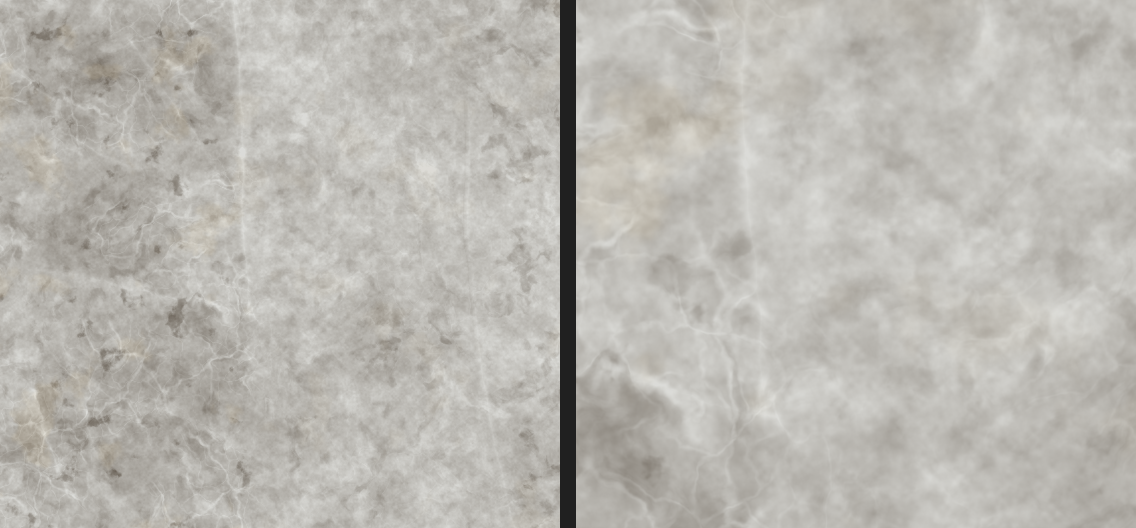
Left, the full canvas; right, a detail of the centre.
Give the GLSL for this texture, as a Shadertoy shader.

```glsl
// Polished pale grey marble: veined dark clasts on the left, cloudy slabs with fine seams on the right.

float hash(vec2 p) {
    return fract(sin(dot(p, vec2(127.1, 311.7))) * 43758.5453);
}

float noise(vec2 p) {
    vec2 i = floor(p), f = fract(p);
    f = f * f * (3.0 - 2.0 * f);
    return mix(mix(hash(i), hash(i + vec2(1, 0)), f.x),
               mix(hash(i + vec2(0, 1)), hash(i + vec2(1, 1)), f.x), f.y);
}

float fbm(vec2 p) {
    float sum = 0.0, amp = 0.5;
    for (int i = 0; i < 5; i++) {
        sum += amp * noise(p);
        p = mat2(1.6, 1.2, -1.2, 1.6) * p + 7.3;
        amp *= 0.5;
    }
    return sum / 0.97;
}

// Gap between the two nearest cell centres: zero along the cracks.
float cracks(vec2 p) {
    vec2 cell = floor(p);
    float near = 9.0, next = 9.0;
    for (int y = -1; y <= 1; y++)
    for (int x = -1; x <= 1; x++) {
        vec2 c = cell + vec2(x, y);
        float d = length(c + vec2(hash(c), hash(c + 31.7)) - p);
        next = min(next, max(near, d));
        near = min(near, d);
    }
    return next - near;
}

// Soft line from a to b, fading away from its core.
float vein(vec2 p, vec2 a, vec2 b, float width) {
    vec2 ab = b - a;
    float t = clamp(dot(p - a, ab) / dot(ab, ab), 0.0, 1.0);
    return exp(-length(p - a - ab * t) / width);
}

float blob(vec2 p, vec2 centre, vec2 radius) {
    return 1.0 - smoothstep(0.5, 1.25, length((p - centre) / radius));
}

void mainImage(out vec4 fragColor, in vec2 fragCoord) {
    vec2 p = fragCoord / iResolution.y;
    vec2 warp = vec2(fbm(p * 7.0), fbm(p * 7.0 + 40.0)) - 0.5;
    vec2 fine = vec2(fbm(p * 32.0 + 9.0), fbm(p * 32.0 + 70.0)) - 0.5;
    vec2 q = p + 0.10 * warp + 0.025 * fine;

    // Slab layout
    float leftSeam = p.x - 0.492 + 0.045 * p.y - 0.025 * warp.x - 0.006 * fine.x;
    float rightSeam = p.x - 0.885 - 0.22 * pow(p.y - 0.66, 2.0) - 0.02 * warp.y - 0.004 * fine.x;
    float left = 1.0 - smoothstep(-0.025, 0.015, leftSeam + 0.05 * warp.y);
    float right = smoothstep(-0.005, 0.03, rightSeam);

    // Dark clasts and pale clouds
    float dark = blob(q, vec2(0.16, 0.86), vec2(0.19, 0.13))
               + blob(q, vec2(0.36, 0.84), vec2(0.11, 0.16))
               + blob(q, vec2(0.20, 0.57), vec2(0.13, 0.11))
               + blob(q, vec2(0.38, 0.32), vec2(0.14, 0.12))
               + 0.7 * blob(q, vec2(0.16, 0.19), vec2(0.16, 0.17));
    dark = min(dark, 1.0) * left;
    float islands = blob(q, vec2(0.78, 0.33), vec2(0.13, 0.08))
                  + 0.7 * blob(q, vec2(0.57, 0.20), vec2(0.10, 0.07))
                  + 0.7 * blob(q, vec2(0.67, 0.04), vec2(0.09, 0.06))
                  + 0.6 * blob(q, vec2(1.01, 0.14), vec2(0.06, 0.09));
    float pale = blob(q, vec2(0.59, 0.91), vec2(0.14, 0.08))
               + 0.8 * blob(q, vec2(0.40, 0.62), vec2(0.09, 0.08))
               + 0.6 * blob(q, vec2(0.32, 0.43), vec2(0.22, 0.03));

    // Broad clouds, mottling and grain
    float tone = 0.752 - 0.022 * left - 0.058 * dark - 0.045 * min(islands, 1.0) + 0.025 * pale;
    tone += 0.10 * (fbm(p * 6.0 + 3.0) - 0.5);
    tone += 0.13 * (fbm(p * 26.0 + 15.0) - 0.5);
    tone += 0.12 * (fbm(p * 85.0 + 25.0) - 0.5);
    tone += 0.035 * (noise(p * 260.0) - 0.5);
    float mottling = 0.4 + 0.3 * left + 0.6 * right + 0.6 * min(islands, 1.0);
    float flecks = smoothstep(0.52, 0.74, fbm(q * 34.0 + 50.0));
    tone -= 0.10 * mottling * flecks;
    tone -= 0.10 * smoothstep(0.68, 0.82, fbm(p * 30.0 + 81.0)) * (0.5 + left);
    tone += 0.05 * smoothstep(0.58, 0.75, fbm(q * 22.0 + 60.0));

    // Web of thin pale cracks between clasts
    float reach = smoothstep(0.35, 0.62, fbm(p * 9.0 + 33.0));
    float web = 1.0 - smoothstep(0.0, 0.10, cracks(q * vec2(13.0, 10.0)));
    float lace = 1.0 - smoothstep(0.0, 0.13, cracks(q * 29.0 + 4.0));
    tone += left * reach * (0.065 * web + 0.035 * lace);
    tone += 0.018 * lace * (1.0 - left) * reach;

    // Long veins
    vec2 v = p + 0.045 * warp + 0.014 * fine;
    float veins = vein(v, vec2(0.11, 0.91), vec2(0.19, 1.0), 0.005)
                + vein(v, vec2(0.24, 0.93), vec2(0.38, 0.72), 0.004)
                + vein(v, vec2(0.0, 0.89), vec2(0.11, 0.81), 0.005)
                + vein(v, vec2(0.11, 0.81), vec2(0.07, 0.54), 0.008)
                + vein(v, vec2(0.10, 0.77), vec2(0.24, 0.68), 0.005)
                + vein(v, vec2(0.05, 0.49), vec2(0.48, 0.40), 0.007)
                + vein(v, vec2(0.11, 0.39), vec2(0.19, 0.13), 0.009)
                + vein(v, vec2(0.02, 0.36), vec2(0.13, 0.05), 0.005);
    tone += 0.085 * min(veins, 1.0) * (0.5 + reach * 0.5);

    // Slab seams, each with a pale line beside a faint shadow
    float leftFade = smoothstep(0.36, 0.43, p.y);
    tone += 0.055 * leftFade * exp(-abs(leftSeam) / 0.004);
    tone += 0.045 * exp(-abs(rightSeam) / 0.005) * smoothstep(0.9, 0.75, p.y);
    tone -= 0.035 * exp(-abs(rightSeam + 0.008) / 0.002) * smoothstep(0.3, 0.5, p.y) * smoothstep(0.85, 0.7, p.y);

    // Warm in the shade, neutral in the light
    tone = clamp(tone, 0.42, 0.86);
    vec3 color = mix(vec3(0.52, 0.495, 0.46), vec3(0.85, 0.85, 0.835), (tone - 0.52) / 0.33);
    float rust = smoothstep(0.60, 0.75, fbm(p * 15.0 + 90.0)) * (0.4 + 0.6 * left);
    color += rust * vec3(0.012, 0.0, -0.022);
    fragColor = vec4(color, 1.0);
}
```
